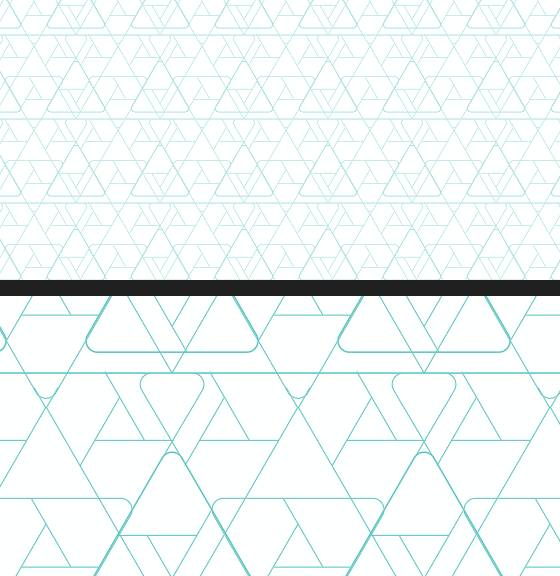
Top, the full canvas; bottom, a detail of the centre.
Reproduce this pattern procedurally as a WebGL 2 fragment shader.

```glsl
#version 300 es
precision highp float;
uniform vec2 u_resolution;
out vec4 fragColor;

const float ROOT3 = 1.7320508;

// Position inside a unit cell, measured from its middle
vec2 cell(vec2 p, vec2 middle) {
  return fract(p - middle + 0.5) - 0.5;
}

float segment(vec2 p, vec2 a, vec2 b) {
  vec2 ab = b - a;
  return length(p - a - ab * clamp(dot(p - a, ab) / dot(ab, ab), 0.0, 1.0));
}

// Outline of a rounded equilateral triangle with its apex towards +y
float triangle(vec2 p, float inradius, float corner) {
  float s = (inradius - corner) * ROOT3;
  p.x = abs(p.x) - s;
  p.y += s / ROOT3;
  if (p.x + ROOT3 * p.y > 0.0) p = vec2(p.x - ROOT3 * p.y, -ROOT3 * p.x - p.y) * 0.5;
  p.x -= clamp(p.x, -2.0 * s, 0.0);
  return abs(-length(p) * sign(p.y) - corner);
}

// Three arms that enclose a small triangle
float pinwheel(vec2 p) {
  float d = 1.0;
  for (int i = 0; i < 3; i++) {
    d = min(d, segment(p, vec2(-0.0985, 0.057), vec2(0.2145, 0.057)));
    p = vec2(-0.5 * p.x - 0.5 * ROOT3 * p.y, 0.5 * ROOT3 * p.x - 0.5 * p.y);
  }
  return d;
}

// Share of a pixel covered by a line of the given width
float stroke(float d, float width, float pixel) {
  float inner = max(d - 0.5 * pixel, -0.5 * width);
  float outer = min(d + 0.5 * pixel, 0.5 * width);
  return clamp((outer - inner) / pixel, 0.0, 1.0);
}

void main() {
  // Square cells, y pointing down from each long horizontal line
  float size = 0.3 * u_resolution.y;
  vec2 p = vec2(gl_FragCoord.x, u_resolution.y - gl_FragCoord.y) / size - vec2(0.905, 0.417);
  float pixel = 1.0 / size;

  // Upright rounded triangle and the long horizontal
  vec2 upright = cell(p, vec2(0.0, 0.6)) - vec2(0.0, 0.101);
  float bold = triangle(-upright, 0.216, 0.045);
  bold = min(bold, abs(cell(p, vec2(0.0)).y));

  // Inverted rounded triangle
  vec2 inverted = cell(p, vec2(0.5, 0.82)) + vec2(0.0, 0.107);
  float thin = triangle(inverted, 0.216, 0.045);

  // Wide triangle sides, crossing at the top
  vec2 wide = cell(p, vec2(0.5, 0.53)) + vec2(0.0, 0.53);
  wide.x = abs(wide.x);
  thin = min(thin, segment(wide, vec2(0.0, 0.134), vec2(0.5, 1.0)));
  thin = min(thin, segment(wide, vec2(0.0, 0.14), vec2(0.046, 0.06)));

  // Rounded cup under the horizontal, crossing above the upright apex
  vec2 cup = cell(p, vec2(0.0, 0.15)) + vec2(0.0, 0.15);
  cup.x = abs(cup.x);
  if (cup.y < 0.13) thin = min(thin, triangle(cup - vec2(0.0, 0.092), 0.092, 0.045));
  thin = min(thin, segment(cup, vec2(0.0, 0.272), vec2(0.085, 0.128)));
  thin = min(thin, segment(cup, vec2(0.0, 0.272), vec2(0.04, 0.341)));

  // Pinwheels inside the triangles and beside the cup
  thin = min(thin, min(pinwheel(-upright), pinwheel(inverted)));
  for (float side = -1.0; side < 2.0; side += 2.0) {
    thin = min(thin, pinwheel(cell(p, vec2(0.208 * side, 0.21))));
  }

  float ink = max(stroke(bold, 0.0058, pixel), stroke(thin, 0.004, pixel));
  vec3 paper = vec3(0.995, 1.0, 1.0);
  vec3 teal = vec3(0.33, 0.76, 0.74);
  fragColor = vec4(mix(paper, teal, ink), 1.0);
}
```
